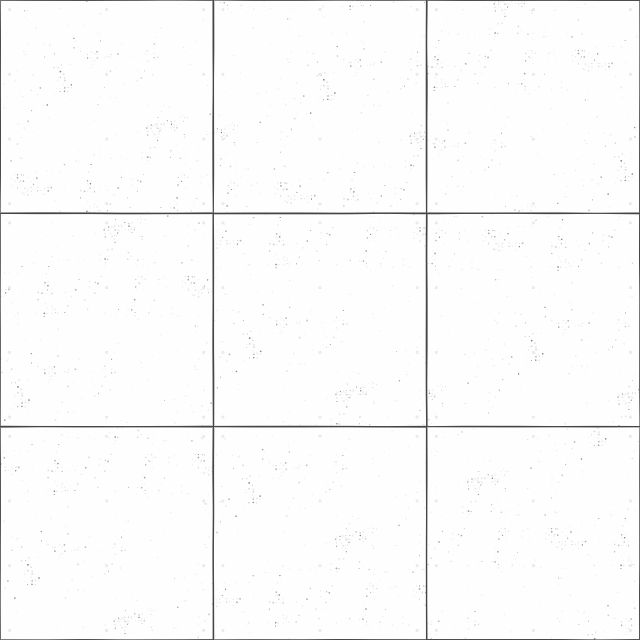
A Shadertoy shader for this texture:

```glsl
// White square panels divided by thin dark seams, each with a grid of faint rivets.
// Sparse grey specks gather in clusters; every panel shifts the wrapping speck field
// by its own random offset, so the whole sheet tiles.

#define PANELS 3.0          // panels across and down
#define SEAM 0.0036         // half width of a seam, in panels
#define RIVET_INSET 0.045   // distance of outer rivets from the panel edge
#define RIVET_GRID vec2(3.0, 4.0)
#define RIVET_RADIUS 0.0068
#define SPECK_CELLS 64.0    // speck cells along a panel
#define CLUSTER_CELLS 7.0   // coarse noise cells along a panel
#define SPECK_DARKNESS 0.52
#define PANEL_COLOR vec3(0.998)
#define RIVET_COLOR vec3(0.87)
#define SEAM_COLOR vec3(0.27)

float hash(vec2 p) {
    return fract(sin(dot(p, vec2(127.1, 311.7))) * 43758.5453);
}

vec2 hash2(vec2 p) {
    return vec2(hash(p), hash(p + 37.3));
}

// Value noise that repeats after "period" cells.
float noise(vec2 p, float period) {
    vec2 i = floor(p), f = fract(p);
    f = f * f * (3.0 - 2.0 * f);
    vec2 a = mod(i, period), b = mod(i + 1.0, period);
    return mix(mix(hash(a), hash(vec2(b.x, a.y)), f.x),
               mix(hash(vec2(a.x, b.y)), hash(b), f.x), f.y);
}

// Edge coverage of a shape with signed distance d.
float coverage(float d, float pixel) {
    return clamp(0.5 - d / pixel, 0.0, 1.0);
}

// Where specks are dense: two octaves of wrapping noise.
float clusterMask(vec2 q) {
    float n = 0.6 * noise(q * CLUSTER_CELLS, CLUSTER_CELLS)
            + 0.4 * noise(q * CLUSTER_CELLS * 3.0 + 5.0, CLUSTER_CELLS * 3.0);
    return smoothstep(0.60, 0.86, n);
}

// One jittered speck at most per cell; returns how much it darkens.
float specks(vec2 q, float cells, float chance, float seed, float pixel) {
    vec2 p = q * cells;
    vec2 id = mod(floor(p), cells) + seed;
    vec2 center = 0.5 + 0.44 * (hash2(id) - 0.5);
    float radius = mix(0.10, 0.27, hash(id + 11.7));
    float shade = hash(id + 71.9);
    float cellPixel = pixel * cells;
    float dot_ = coverage(length(fract(p) - center) - radius, cellPixel);
    dot_ *= min(1.0, 2.0 * radius / cellPixel);
    return step(hash(id + 53.1), chance) * dot_ * mix(0.12, 1.0, shade * shade);
}

// Signed distance to the nearest rivet center.
float rivetDistance(vec2 p) {
    vec2 spacing = (1.0 - 2.0 * RIVET_INSET) / (RIVET_GRID - 1.0);
    vec2 k = clamp(round((p - RIVET_INSET) / spacing), vec2(0.0), RIVET_GRID - 1.0);
    return length(p - RIVET_INSET - k * spacing);
}

// Seam around the panel, its width wavering along each side.
float seam(vec2 p, vec2 id, float pixel) {
    vec2 side = step(0.5, p);
    vec2 seed = 17.0 + id * 5.0 + side * 2.0;
    vec2 waver = vec2(noise(vec2(p.y * 5.0, seed.x + id.y * 7.0), 64.0),
                      noise(vec2(p.x * 5.0, seed.y + id.x * 7.0 + 31.0), 64.0));
    vec2 d = min(p, 1.0 - p) - SEAM * mix(vec2(0.75), vec2(1.3), waver);
    return coverage(min(d.x, d.y), pixel);
}

void mainImage(out vec4 fragColor, in vec2 fragCoord) {
    vec2 sheet = fract(fragCoord / iResolution.xy) * PANELS;
    float pixel = PANELS / min(iResolution.x, iResolution.y);
    vec2 id = floor(sheet), p = fract(sheet);

    // Specks: clustered dark ones and an even scatter of faint ones
    vec2 q = fract(p + hash2(id + 3.7));
    float cluster = clusterMask(q);
    float dirt = specks(q, SPECK_CELLS, 0.010 + 0.42 * cluster, 0.0, pixel);
    dirt += 0.22 * specks(q, SPECK_CELLS * 1.25, 0.05 + 0.25 * cluster, 200.0, pixel);
    vec3 color = PANEL_COLOR * (1.0 - SPECK_DARKNESS * min(dirt, 1.0));

    // Rivets: a faint disc with a slightly darker rim
    float r = rivetDistance(p);
    float disc = coverage(r - RIVET_RADIUS, pixel);
    float rim = coverage(abs(r - RIVET_RADIUS * 0.8) - RIVET_RADIUS * 0.2, pixel);
    color = mix(color, RIVET_COLOR, 0.45 * disc + 0.4 * rim);

    // Seams
    color = mix(color, SEAM_COLOR, seam(p, id, pixel));
    fragColor = vec4(color, 1.0);
}
```
